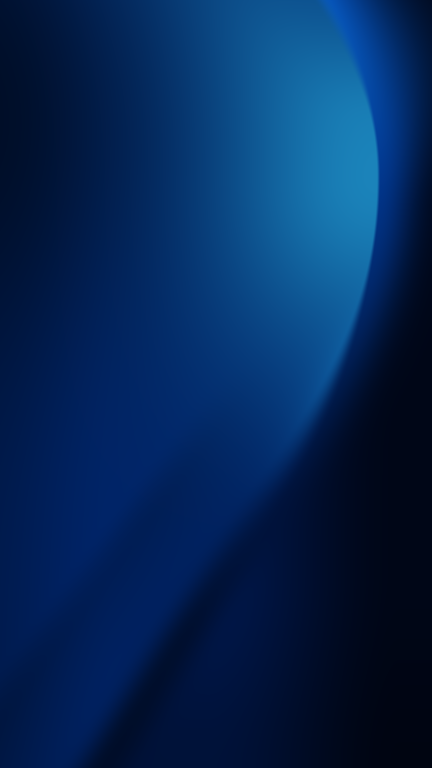
A WebGL 1 fragment shader for this background:

```glsl
precision highp float;

uniform vec2 u_resolution;

const float ASPECT = 0.5625;
const vec2 CREST = vec2(0.493, 0.770);     // rightmost point of the curved edge
const float BEND_ABOVE = 1.38;
const float BEND_BELOW = 0.86;
const float BEND_END = 0.42;               // depth where the curve becomes straight
const float TAIL_SLOPE = 0.63;
const vec2 SHADE_CENTER = vec2(0.0, 0.85);
const vec2 SHADE_SIZE = vec2(0.24, 0.33);
const vec2 FOLD_START = vec2(0.260, 0.453);
const float FOLD_SLOPE = 0.737;

const vec3 NIGHT = vec3(0.0, 0.070, 0.205);
const vec3 ROYAL = vec3(0.0, 0.142, 0.415);
const vec3 TEAL = vec3(0.105, 0.515, 0.730);
const vec3 SHEEN = vec3(0.025, 0.120, 0.130);
const vec3 DUSK = vec3(0.0, 0.092, 0.295);
const vec3 ABYSS = vec3(0.0, 0.024, 0.090);
const vec3 HALO = vec3(0.005, 0.190, 0.470);

float bell(float x, float width) {
    float t = x / width;
    return exp(-t * t);
}

// Horizontal position of the sweeping edge at a given height
float edgeAt(float y) {
    float d = y - CREST.y;
    if (d > 0.0) return CREST.x - BEND_ABOVE * d * d;
    float curved = min(-d, BEND_END);
    float straight = max(-d - BEND_END, 0.0);
    return CREST.x - BEND_BELOW * curved * curved - TAIL_SLOPE * straight;
}

// Lit surface on the left of the edge
vec3 surface(vec2 p, float inset) {
    float shade = bell(p.x - SHADE_CENTER.x, SHADE_SIZE.x)
                * bell(p.y - SHADE_CENTER.y, SHADE_SIZE.y);
    vec3 color = mix(ROYAL, NIGHT, shade);
    color *= mix(0.72, 1.0, smoothstep(-0.04, 0.15, p.x));

    // Broad diagonal fold
    float foldX = FOLD_START.x - FOLD_SLOPE * (FOLD_START.y - p.y);
    float across = p.x - foldX;
    float fold = smoothstep(-0.03, 0.04, across) * exp(-max(across, 0.0) / 0.12);
    color *= 1.0 - 0.26 * fold * smoothstep(0.56, 0.32, p.y);

    // Teal light gathered along the crest
    float rise = p.y - CREST.y;
    float light = bell(inset, 0.21) * bell(rise, rise > 0.0 ? 0.34 : 0.225);
    float dimming = smoothstep(0.84, 1.0, p.y) * bell(inset, 0.09);
    color = mix(color, TEAL, light * (1.0 - 0.22 * dimming));
    color += SHEEN * exp(-max(inset, 0.0) / 0.035) * bell(p.y - 0.50, 0.10);
    return color;
}

// Deep space on the right of the edge
vec3 depths(vec2 p, float outset) {
    vec3 color = mix(DUSK, ABYSS, smoothstep(0.27, 0.52, p.x));
    color *= mix(0.75, 1.0, smoothstep(0.0, 0.25, p.y));
    float top = smoothstep(0.72, 1.0, p.y);
    float halo = bell(outset, mix(0.048, 0.095, top));
    color += HALO * halo * smoothstep(0.25, 0.85, p.y);
    color += SHEEN * top * exp(-max(outset, 0.0) / 0.05);
    return color;
}

void main() {
    vec2 uv = gl_FragCoord.xy / u_resolution;
    vec2 p = vec2(uv.x * ASPECT, uv.y);
    float offset = p.x - edgeAt(p.y);

    // The edge is crisp at the crest and melts away toward both ends
    float blur = mix(0.045, 0.0025, smoothstep(0.12, 0.70, p.y));
    blur += 0.010 * smoothstep(0.82, 1.0, p.y);
    float side = smoothstep(-blur, blur, offset);
    vec3 color = mix(surface(p, -offset), depths(p, offset), side);

    // Dark crease following the lower edge
    float crease = bell(offset - 0.008, 0.032) * smoothstep(0.42, 0.16, p.y);
    color *= 1.0 - 0.42 * crease;

    gl_FragColor = vec4(color, 1.0);
}
```
